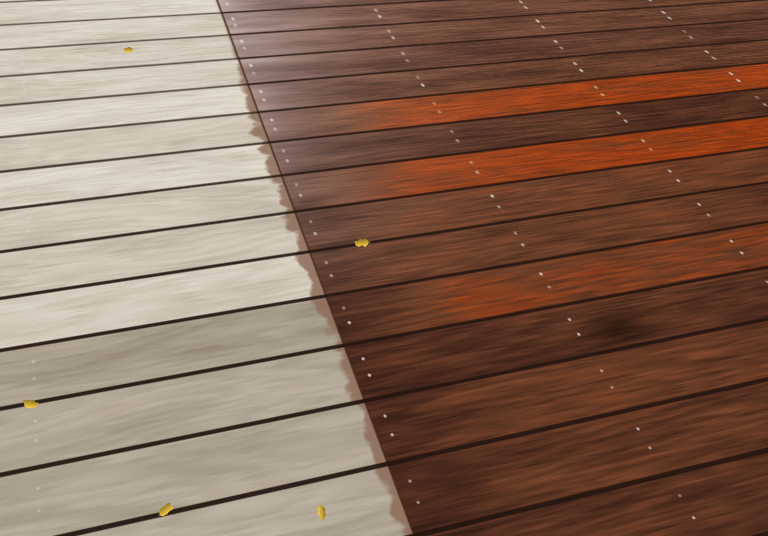
Write a Shadertoy shader that draws this texture.

```glsl
// A wooden deck in perspective: pale dry boards on the left, wet oiled boards on the right.
// Board edges are straight lines from two projective edge profiles, inverted by Newton steps;
// gradient noise stretched along the boards gives grain, stains and the ragged oil edge.

// Edge profile: height of board line k is x / (y - k) - z, at the left and right border
const vec3 LEFT_PROFILE  = vec3(21.29, 25.24, 0.7785);
const vec3 RIGHT_PROFILE = vec3(13.03, 23.40, 0.5572);
const float VANISH_DEPTH = 0.768;   // joists converge this far above the top
const float SEAM = 0.2826;          // joint between dry and oiled boards
const float GAP_HALF = 0.033;       // in board widths
const float SCREW_RADIUS = 0.0021;
const vec4 SCREW_ROWS = vec4(0.294, 0.481, 0.676, 0.846);
const float DRY_SCREW_ROW = 0.027;

const vec3 DRY_DARK  = vec3(0.60, 0.55, 0.48);
const vec3 DRY_PALE  = vec3(0.88, 0.85, 0.79);
const vec3 BLEED     = vec3(0.55, 0.42, 0.35);
const vec3 OIL_DARK  = vec3(0.26, 0.145, 0.105);
const vec3 OIL_BROWN = vec3(0.41, 0.235, 0.15);
const vec3 OIL_RED   = vec3(0.60, 0.23, 0.07);
const vec3 SHEEN     = vec3(0.73, 0.65, 0.63);
const vec3 GAP_COLOR = vec3(0.13, 0.075, 0.055);
const vec3 LEAF      = vec3(0.80, 0.66, 0.22);

// Per board, from the farthest to the nearest
const int FIRST_BOARD = -3;
const float PALENESS[16] = float[](0.85, 0.9, 0.85, 0.78, 0.82, 0.92, 0.72, 0.9,
                                   0.72, 0.68, 0.78, 0.2, 0.32, 0.3, 0.36, 0.3);
const float WARMTH[16] = float[](0.25, 0.2, 0.3, 0.3, 0.2, 0.3, 1.0, 0.12,
                                 1.0, 0.5, 0.42, 0.68, 0.2, 0.36, 0.3, 0.2);
// Leaves: centre, half length, angle
const vec4 LEAVES[5] = vec4[](vec4(0.039, 0.526, 0.011, 0.1), vec4(0.419, 0.667, 0.011, 1.4),
                              vec4(0.215, 0.664, 0.012, -0.6), vec4(0.472, 0.316, 0.010, -0.1),
                              vec4(0.167, 0.065, 0.007, 0.0));

float hash(vec2 p) {
    vec3 h = fract(vec3(p.xyx) * 0.1031);
    h += dot(h, h.yzx + 33.33);
    return fract((h.x + h.y) * h.z);
}

float gradientDot(vec2 cell, vec2 offset) {
    float a = 6.2832 * hash(cell);
    return dot(vec2(cos(a), sin(a)), offset);
}

float gradientNoise(vec2 p) {
    vec2 i = floor(p), f = p - i, w = f * f * f * (f * (f * 6.0 - 15.0) + 10.0);
    vec2 e = vec2(1.0, 0.0);
    return mix(mix(gradientDot(i, f), gradientDot(i + e, f - e), w.x),
               mix(gradientDot(i + e.yx, f - e.yx), gradientDot(i + 1.0, f - 1.0), w.x), w.y);
}

float fbm(vec2 p) {
    float sum = 0.0, amp = 1.0;
    for (int i = 0; i < 4; i++) {
        sum += amp * gradientNoise(p);
        p = p * 2.03 + 17.1;
        amp *= 0.5;
    }
    return sum;
}

// Returns the continuous board index and the height of one board there
vec2 boardAt(vec2 p) {
    float k = LEFT_PROFILE.y - LEFT_PROFILE.x / (p.y + LEFT_PROFILE.z), slope = 1.0;
    for (int i = 0; i < 5; i++) {
        vec2 d = vec2(LEFT_PROFILE.y, RIGHT_PROFILE.y) - k;
        vec2 a = vec2(LEFT_PROFILE.x, RIGHT_PROFILE.x) / d;
        slope = mix(a.x / d.x, a.y / d.y, p.x);
        k -= (mix(a.x - LEFT_PROFILE.z, a.y - RIGHT_PROFILE.z, p.x) - p.y) / slope;
    }
    return vec2(k, slope);
}

float screwMask(float row, float across, float scale, float inBoard, float height, float px) {
    float dy = min(abs(inBoard - 0.3), abs(inBoard - 0.6)) * height;
    float d = length(vec2((across - row) * scale, dy));
    return 1.0 - smoothstep(SCREW_RADIUS - px, SCREW_RADIUS + px, d);
}

void mainImage(out vec4 fragColor, in vec2 fragCoord) {
    float px = 1.0 / iResolution.x;
    vec2 p = vec2(fragCoord.x, iResolution.y - fragCoord.y) * px;   // y runs down
    vec2 board = boardAt(p);
    float n = floor(board.x), inBoard = board.x - n;
    int id = clamp(int(n) - FIRST_BOARD, 0, 15);
    float scale = (p.y + VANISH_DEPTH) / VANISH_DEPTH;
    float across = p.x / scale;
    float fromSeam = (across - SEAM) * scale;

    // Grain
    vec2 seed = vec2(n * 7.31, n * 3.17);
    float broad = fbm(vec2(across * 7.0, inBoard * 2.2) + seed);
    float fine = fbm(vec2(across * 18.0, inBoard * 15.0) + seed);
    float rings = sin(30.0 * gradientNoise(vec2(across * 5.0, inBoard * 1.6) + seed) + 3.0 * fine);

    // Dry boards
    float pale = PALENESS[id] + 0.30 * broad + 0.14 * fine + 0.05 * rings;
    vec3 dry = mix(DRY_DARK, DRY_PALE, clamp(pale, -0.2, 1.1));
    float stain = smoothstep(0.25, 0.75, broad + 0.3 * fine);
    dry = mix(dry, BLEED, 0.2 * stain);
    float bleedWidth = 0.013 + 0.016 * fbm(vec2(board.x * 2.3, across * 30.0));
    bleedWidth *= smoothstep(0.02, 0.2, p.y);
    dry = mix(dry, BLEED, 0.85 * smoothstep(-bleedWidth - 0.005, -bleedWidth + 0.004, fromSeam));

    // Oiled boards, with a knot and the sky sheen beside the seam
    float warm = WARMTH[id] * smoothstep(-0.03, 0.20, fromSeam) + 0.35 * broad + 0.16 * fine;
    vec3 oiled = mix(OIL_DARK, OIL_BROWN, smoothstep(-0.2, 0.55, warm));
    oiled = mix(oiled, OIL_RED, smoothstep(0.45, 1.15, warm));
    oiled *= 1.0 + 0.22 * fine + 0.05 * rings;
    vec2 knot = (p - vec2(0.807, 0.427)) / vec2(0.045, 0.022);
    oiled *= 1.0 - 0.45 * exp(-dot(knot, knot));
    float sheen = 0.85 * exp(-max(fromSeam, 0.0) / 0.15) * (1.0 - smoothstep(0.0, 0.48, p.y));
    sheen += 0.10 * (1.0 - smoothstep(0.0, 0.15, p.y));
    oiled = mix(oiled, SHEEN, clamp(sheen * (1.0 + 0.4 * broad), 0.0, 1.0));

    float wet = smoothstep(-px, px, fromSeam);
    vec3 color = mix(dry, oiled, wet);

    // Joint and gaps between boards
    float joint = 1.0 - smoothstep(0.0012 - px, 0.0014 + px, abs(fromSeam));
    color = mix(color, OIL_DARK, 0.75 * joint);
    float gapDistance = min(inBoard, 1.0 - inBoard) * board.y;
    float gapHalf = GAP_HALF * board.y;
    float gap = 1.0 - smoothstep(gapHalf - px, gapHalf + px, gapDistance);
    color = mix(color, GAP_COLOR, gap * mix(0.62 + 0.3 * smoothstep(0.0, 0.4, p.y), 0.85, wet));

    // Screw heads
    float screws = screwMask(DRY_SCREW_ROW, across, scale, inBoard, board.y, px) * 0.5;
    for (int i = 0; i < 4; i++) {
        float seen = 0.4 + 0.6 * hash(vec2(n + 20.0, float(i) + step(0.45, inBoard) * 9.0));
        screws = max(screws, seen * screwMask(SCREW_ROWS[i], across, scale, inBoard, board.y, px));
    }
    color = mix(color, vec3(0.86, 0.84, 0.83), 0.85 * screws);

    // Fallen leaves
    for (int i = 0; i < 5; i++) {
        vec4 leaf = LEAVES[i];
        vec2 d = p - leaf.xy, axis = vec2(cos(leaf.w), sin(leaf.w));
        vec2 local = vec2(dot(d, axis), dot(d, vec2(-axis.y, axis.x)) * 1.9) / leaf.z;
        float shape = length(local) + 0.5 * gradientNoise(p * 180.0);
        float mask = 1.0 - smoothstep(0.9 - px / leaf.z, 0.9 + px / leaf.z, shape);
        color = mix(color, LEAF * (0.95 + 0.3 * local.y), mask);
    }
    fragColor = vec4(clamp(color, 0.0, 1.0), 1.0);
}
```
